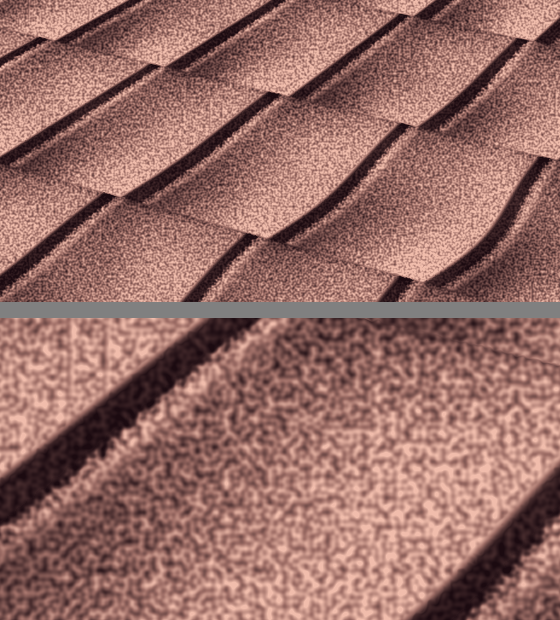
Top, the full canvas; bottom, a detail of the centre.
A Shadertoy shader for this texture:

```glsl
// Sunlit clay-coloured roof tiles with a gritty surface, seen obliquely in perspective.

#define ORIGIN vec2(0.922, 0.311)     // one tile corner, in canvas heights, y down
#define ACROSS vec2(0.380, 0.087)     // step to the next tile in a course
#define DOWN vec2(-0.593, 0.255)      // step to the next course
#define PERSPECTIVE vec2(-0.0366, -0.125)
#define RIDGE_SLANT 0.17              // sideways drift of a ridge along its tile
#define GROOVE_WIDTH 0.105
#define CREST_GLOW 0.36
#define GRAIN_SCALE 125.0
#define GRAIN_AMOUNT 0.62
#define SHADOW_COLOR vec3(0.19, 0.105, 0.12)
#define CLAY_COLOR vec3(0.62, 0.43, 0.40)
#define LIGHT_COLOR vec3(0.88, 0.68, 0.62)

const float PI = 3.14159;

float hash(vec2 p) {
    vec3 q = fract(p.xyx * vec3(0.1031, 0.1030, 0.0973));
    q += dot(q, q.yzx + 33.33);
    return fract((q.x + q.y) * q.z);
}

float cornerSlope(vec2 cell, vec2 offset) {
    float angle = 2.0 * PI * hash(cell);
    return dot(vec2(cos(angle), sin(angle)), offset);
}

float gradientNoise(vec2 p) {
    vec2 i = floor(p), f = fract(p);
    vec2 w = f * f * f * (f * (f * 6.0 - 15.0) + 10.0);
    vec2 e = vec2(1.0, 0.0);
    float low = mix(cornerSlope(i, f), cornerSlope(i + e, f - e), w.x);
    float high = mix(cornerSlope(i + e.yx, f - e.yx), cornerSlope(i + e.xx, f - e.xx), w.x);
    return mix(low, high, w.y);
}

// Inverse perspective: canvas point to (column, course) coordinates
vec2 roofCoords(vec2 p) {
    vec2 a = ACROSS - PERSPECTIVE.x * p;
    vec2 b = DOWN - PERSPECTIVE.y * p;
    vec2 r = p - ORIGIN;
    return vec2(r.x * b.y - r.y * b.x, a.x * r.y - a.y * r.x) / (a.x * b.y - a.y * b.x);
}

// Brightness of one course of tiles, 0 in shadow to 1 in full light
float courseTone(vec2 roof, float course) {
    float f = clamp(roof.y - course, 0.0, 1.0);

    // Ridges drift sideways and bow more strongly towards the near right
    float bow = clamp(0.03 + 0.03 * (roof.x + course), 0.0, 0.11);
    float column = roof.x - RIDGE_SLANT * f - bow * sin(PI * f * f * (1.6 - 0.6 * f));
    float t = fract(column);
    float ridge = floor(column + 0.5);
    float d = column - ridge;
    float ridgeWear = hash(vec2(ridge, course) + 40.0);
    float tileWear = hash(vec2(floor(column), course) + 70.0);

    // Dished tile: left flank turns away from the light, right flank faces it
    float tone = mix(0.48, 0.84, smoothstep(0.08, 0.8, t));
    tone -= 0.34 * exp(-t * t * 9.0) * smoothstep(0.25, 1.0, f);
    tone += 0.10 * smoothstep(0.5, 0.95, f) * smoothstep(0.3, 0.7, t);
    tone -= 0.14 * (1.0 - smoothstep(0.0, 0.35, f));
    tone += 0.08 * (tileWear - 0.5);

    // Bright rolled crest beside a deep shadowed groove
    float crest = (d - 0.065) / 0.032;
    tone += CREST_GLOW * exp(-crest * crest);
    float width = GROOVE_WIDTH * (0.85 + 0.3 * ridgeWear) * (0.8 + 0.3 * f);
    float groove = smoothstep(-width, 0.035 - width, d) * (1.0 - smoothstep(0.005, 0.035, d));
    tone = mix(tone, -0.06, 0.96 * groove);

    // Thin shadow beneath the lip of the course above
    return tone - 0.30 * exp(-f / 0.022);
}

vec3 clayRamp(float tone) {
    vec3 color = mix(SHADOW_COLOR, CLAY_COLOR, clamp(tone / 0.62, -0.2, 1.0));
    return mix(color, LIGHT_COLOR, clamp((tone - 0.62) / 0.38, 0.0, 1.25));
}

void mainImage(out vec4 fragColor, in vec2 fragCoord) {
    vec2 p = vec2(fragCoord.x, iResolution.y - fragCoord.y) / iResolution.y;
    vec2 roof = roofCoords(p);
    float blur = fwidth(roof.y);

    // Granules: fine grit with coarser clumps
    float grit = gradientNoise(p * GRAIN_SCALE) + 0.5 * gradientNoise(p * GRAIN_SCALE * 0.53 + 19.0);
    float stain = gradientNoise(p * 5.0 + 7.0);

    // Rough lips and groove sides
    roof += vec2(0.018, 0.010) * grit;
    float lip = floor(roof.y + 0.5);
    float below = smoothstep(-blur, blur, roof.y - lip);
    float tone = mix(courseTone(roof, lip - 1.0), courseTone(roof, lip), below);

    // Grit is subdued in deep shadow
    tone += grit * GRAIN_AMOUNT * mix(0.35, 1.0, smoothstep(0.0, 0.5, tone));
    tone += 0.12 * stain;
    fragColor = vec4(clamp(clayRamp(tone), 0.0, 1.0), 1.0);
}
```
